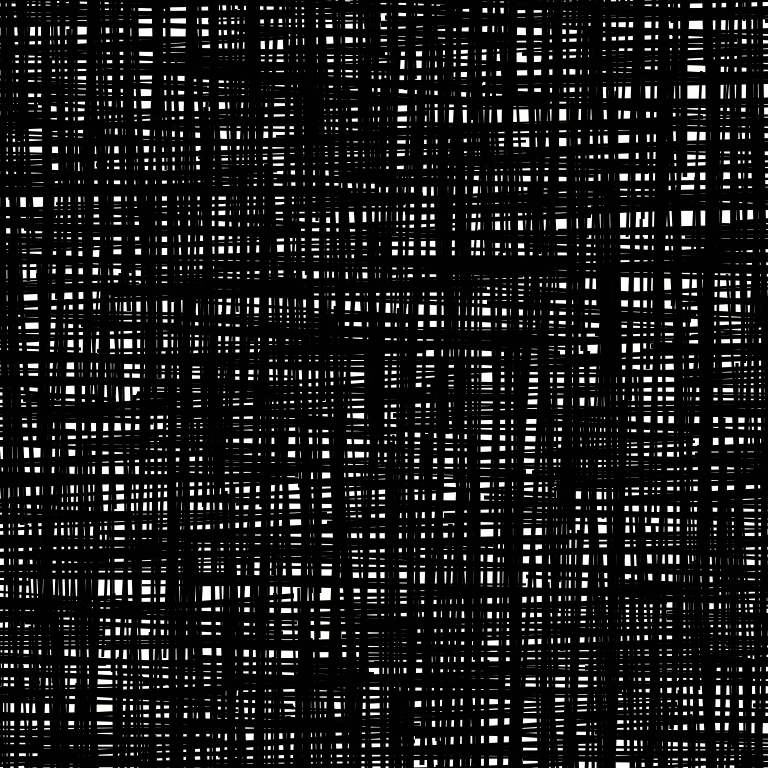
Give the GLSL for this pattern, as a Shadertoy shader.

```glsl
// Coarse woven mesh: dense black strands run almost vertically and almost
// horizontally over a white ground. Each direction stacks jittered layers of
// columns, cut into long segments that hold one slightly tilted strand each.

float hash(vec3 p) {
    return fract(sin(dot(p, vec3(12.9898, 78.233, 37.719))) * 43758.5453);
}

// Share of white ground left open by strands that run along y
float openGround(vec2 p, float seed, float pixel) {
    const float columns = 32.0;
    const float segments = 2.0;
    float open = 1.0;

    for (int layer = 0; layer < 7; layer++) {
        float key = seed + float(layer) * 5.3;
        float x = p.x * columns + hash(vec3(key, 1.7, 4.1));
        float nearest = floor(x);

        // Tilted strands may lean into a neighbouring column
        for (int side = -1; side <= 1; side++) {
            float column = nearest + float(side);
            float y = p.y * segments + hash(vec3(column, 9.2, key));
            float segment = floor(y);
            vec3 id = vec3(column, segment, key);

            float along = (y - segment - 0.5) / segments;
            float tilt = 0.085 * (hash(id + 0.37) + hash(id + 1.61) - 1.0);
            float centre = (column + hash(id + 2.83) - x) / columns + tilt * along;
            float halfWidth = mix(0.0014, 0.0034, hash(id + 4.19));

            // Pixel-wide linear edge
            open *= clamp((abs(centre) - halfWidth) / pixel + 0.5, 0.0, 1.0);
        }
    }
    return open;
}

void mainImage(out vec4 fragColor, in vec2 fragCoord) {
    vec2 uv = fragCoord / iResolution.y;
    float pixel = 1.0 / iResolution.y;

    // Ground shows only where both directions leave a gap
    float light = openGround(uv, 3.0, pixel) * openGround(uv.yx, 61.0, pixel);

    vec3 strandBlack = vec3(0.004);
    vec3 groundWhite = vec3(0.996, 0.996, 0.988);
    fragColor = vec4(mix(strandBlack, groundWhite, light), 1.0);
}
```
